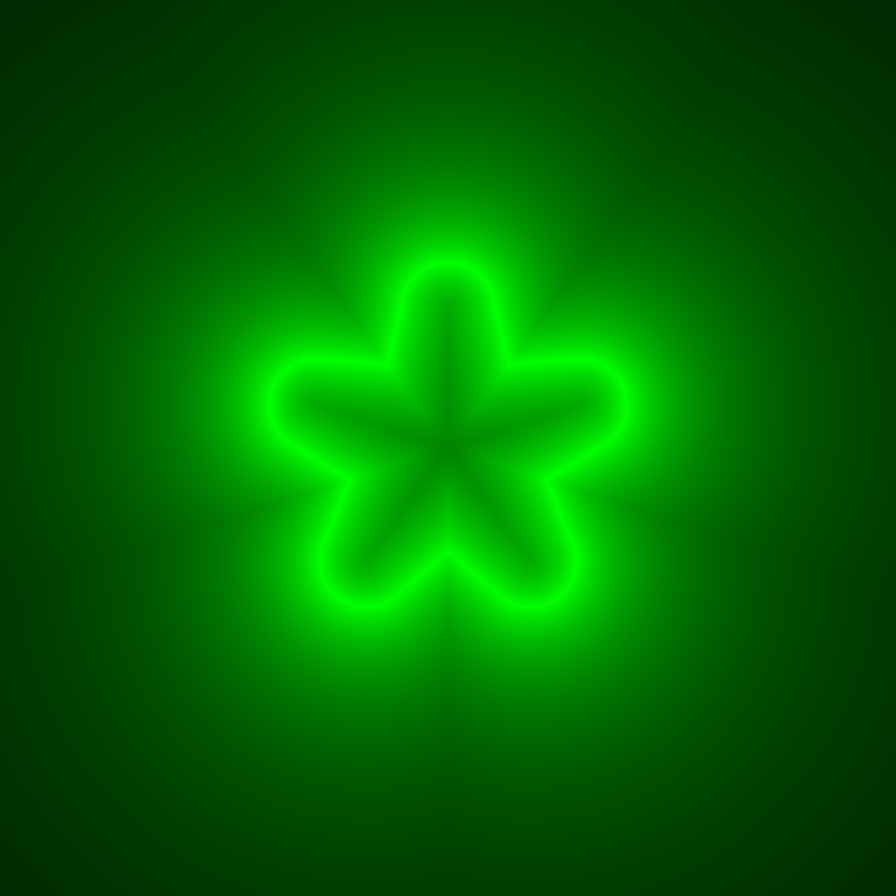
Reproduce this background procedurally as a Shadertoy shader.

```glsl
#define ARMS 5.0
#define TIP_RADIUS 0.1555
#define NOTCH_RADIUS 0.0475
#define ROUNDING 0.0515
#define GLOW_REACH 0.1
#define GLOW_COLOR vec3(0.0, 1.0, 0.0)

const float PI = 3.14159;

// Signed distance to a star with one arm pointing up
float starDistance(vec2 p) {
    // Fold the plane into half of one arm
    float sector = 2.0 * PI / ARMS;
    float angle = mod(atan(p.x, p.y) + 0.5 * sector, sector) - 0.5 * sector;
    vec2 q = length(p) * vec2(abs(sin(angle)), cos(angle));

    // Edge from the tip of the arm to the notch beside it
    vec2 tip = vec2(0.0, TIP_RADIUS);
    vec2 notch = NOTCH_RADIUS * vec2(sin(0.5 * sector), cos(0.5 * sector));
    vec2 edge = notch - tip;
    vec2 offset = q - tip;
    float along = clamp(dot(offset, edge) / dot(edge, edge), 0.0, 1.0);
    float side = sign(edge.x * offset.y - edge.y * offset.x);
    return side * length(offset - along * edge);
}

void mainImage(out vec4 fragColor, in vec2 fragCoord) {
    vec2 p = (fragCoord - 0.5 * iResolution.xy) / iResolution.y;

    // Rounded outline with a glow that fades on both sides
    float outlineDistance = abs(starDistance(p) - ROUNDING);
    float glow = GLOW_REACH / (GLOW_REACH + outlineDistance);

    fragColor = vec4(GLOW_COLOR * glow, 1.0);
}
```
